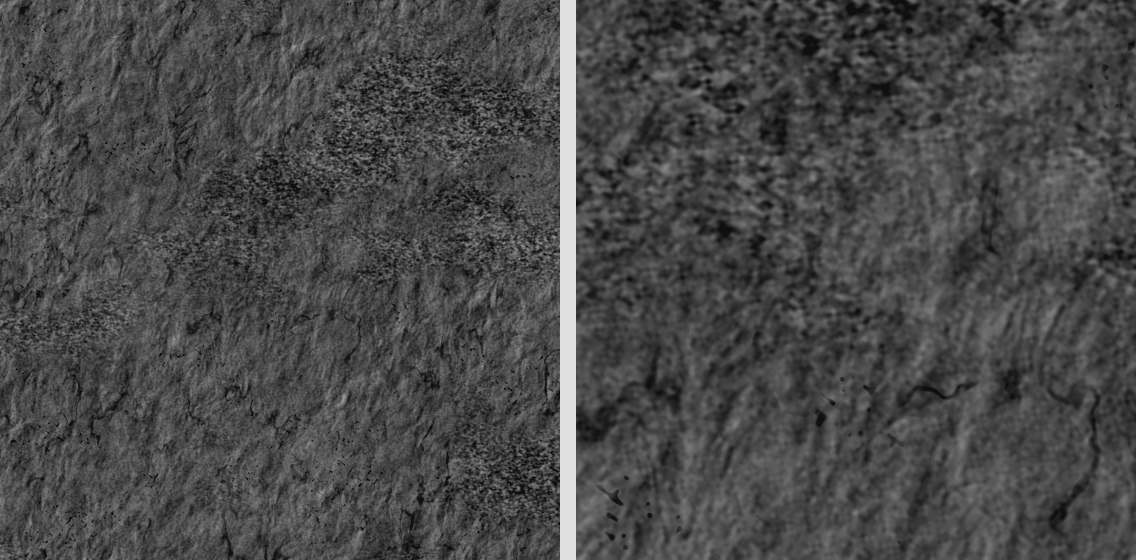
Left, the full canvas; right, a detail of the centre.
Write a WebGL 1 fragment shader that draws this texture.

```glsl
precision highp float;

uniform vec2 u_resolution;

const float BASE_TONE = 0.304;
const float TONE_VARIATION = 0.11;
const float MOTTLE = 0.17;
const float RELIEF = 1.0;
const float RELIEF_STEP = 0.0017;
const vec2 LIGHT_DIR = vec2(-0.86, 0.5);
const vec2 ROCK_SCALE = vec2(36.0, 25.0);
const float ROCK_LEAN = 0.14;
const float CRACK_DEPTH = 0.16;
const float PIT_DEPTH = 0.22;
const vec2 MOSS_SCALE = vec2(4.6, 7.4);
const vec2 MOSS_GRAIN_SCALE = vec2(250.0, 330.0);
const float MOSS_CONTRAST = 0.62;
const float MOSS_SHADE = 0.04;
const float FINE_GRAIN = 0.12;

float hash(vec2 p) {
  vec3 q = fract(vec3(p.xyx) * 0.1031);
  q += dot(q, q.yzx + 33.33);
  return fract((q.x + q.y) * q.z);
}

float noise(vec2 p) {
  vec2 cell = floor(p);
  vec2 f = fract(p);
  f = f * f * (3.0 - 2.0 * f);
  float low = mix(hash(cell), hash(cell + vec2(1.0, 0.0)), f.x);
  float high = mix(hash(cell + vec2(0.0, 1.0)), hash(cell + vec2(1.0, 1.0)), f.x);
  return mix(low, high, f.y);
}

float fbm(vec2 p) {
  float sum = 0.0;
  float amplitude = 0.5;
  for (int i = 0; i < 4; i++) {
    sum += amplitude * noise(p);
    p = mat2(1.6, 1.2, -1.2, 1.6) * p + 17.3;
    amplitude *= 0.5;
  }
  return sum / 0.9375;
}

// Turned grid, so that small grains do not line up with the canvas
vec2 turned(vec2 p) {
  return mat2(0.8, 0.6, -0.6, 0.8) * p;
}

// Slightly leaning, upright rock coordinates with gently bent edges
vec2 rockSpace(vec2 uv) {
  vec2 p = vec2(uv.x - ROCK_LEAN * uv.y, uv.y) * ROCK_SCALE + 40.0;
  vec2 bend = vec2(noise(p * 0.8 + 5.0), noise(p * 0.8 + 61.0)) - 0.5;
  return p + 0.5 * bend;
}

// Lumps with short creased valleys between them
float rockHeight(vec2 uv) {
  vec2 p = rockSpace(uv);
  float crease = abs(2.0 * fbm(p * 0.7 + 90.0) - 1.0);
  return fbm(p) + 0.2 * sqrt(crease + 0.01);
}

// Short ragged dark seams, present only in some places
float cracks(vec2 uv) {
  vec2 p = rockSpace(uv) * 0.7;
  float line = abs(fbm(p + 130.0) - 0.5);
  float presence = smoothstep(0.52, 0.76, noise(p * 1.1 + 210.0));
  return (1.0 - smoothstep(0.005, 0.055, line)) * presence;
}

// Clusters of tiny dark holes
float pits(vec2 uv) {
  float hole = smoothstep(0.78, 0.93, noise(turned(uv) * 210.0 + 300.0));
  return hole * smoothstep(0.50, 0.68, fbm(uv * 14.0 + 330.0));
}

void main() {
  vec2 uv = gl_FragCoord.xy / u_resolution;

  // Broad and small stains
  float tone = BASE_TONE + TONE_VARIATION * (fbm(uv * 7.0 + 400.0) - 0.5);
  tone += MOTTLE * (fbm(turned(uv) * 62.0 + 450.0) - 0.5);

  // Side-lit relief
  vec2 toLight = LIGHT_DIR * RELIEF_STEP;
  float slope = rockHeight(uv - toLight) - rockHeight(uv + toLight);
  float roughness = 0.55 + 0.9 * noise(uv * 10.0 + 500.0);
  float rock = tone + RELIEF * roughness * slope;
  rock -= CRACK_DEPTH * cracks(uv) + PIT_DEPTH * pits(uv);

  // Grainy patches that fade out softly into the rock
  float moss = smoothstep(0.50, 0.78, fbm(uv * MOSS_SCALE + 603.0));
  float grain = 0.6 * noise(turned(uv * MOSS_GRAIN_SCALE) + 20.0)
              + 0.4 * noise(uv * MOSS_GRAIN_SCALE * 0.6 + 70.0) - 0.5;
  float patchTone = 0.22 * (fbm(uv * vec2(15.0, 20.0) + 700.0) - 0.5);
  float mossy = tone + patchTone - MOSS_SHADE + MOSS_CONTRAST * grain;
  float shade = mix(rock, mossy, moss);

  // Fine grain over everything
  shade += FINE_GRAIN * (noise(turned(uv) * 360.0 + 800.0) - 0.5);
  gl_FragColor = vec4(vec3(clamp(shade, 0.06, 0.62)), 1.0);
}
```
